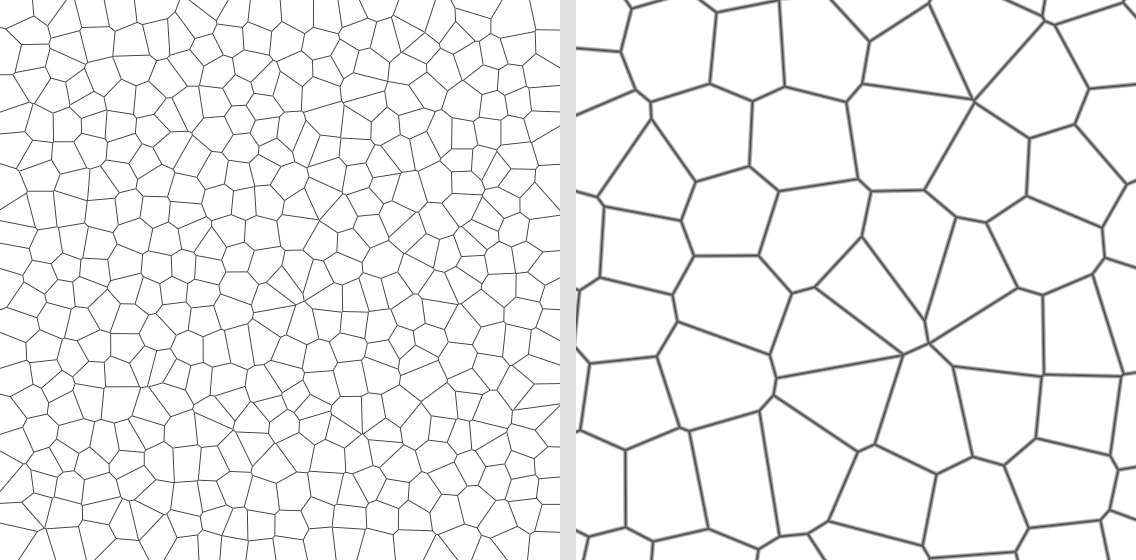
Left, the full canvas; right, a detail of the centre.
A WebGL 1 fragment shader for this pattern:

```glsl
precision highp float;
// Thin dark outlines of irregular Voronoi cells on white.
// Seeds are jittered on a grid, then pushed apart so that cells stay compact;
// each pixel is inked by its distance to the nearest bisector between seeds.

uniform vec2 u_resolution;

#define CELLS 20.0          // cells along one side of the canvas
#define JITTER 1.0          // random seed offset, in cells
#define SPACING 1.0         // seeds nearer than this repel, in cells
#define PUSH 0.35           // strength of the repulsion
#define LINE_REACH 0.00172  // half width of a line with its soft edge, in canvases
#define LINE_INK 0.74       // darkness at the centre of a line
#define SEARCH 25           // seeds tested per pixel, a 5 by 5 block

const vec3 PAPER = vec3(1.0);
const vec3 INK = vec3(0.0);

vec2 hash2(vec2 p) {
  vec3 q = fract(p.xyx * vec3(0.1031, 0.1030, 0.0973));
  q += dot(q, q.yzx + 33.33);
  return fract((q.xx + q.yz) * q.zy);
}

vec2 jitteredSeed(vec2 cell) {
  return cell + 0.5 + JITTER * (hash2(cell + 17.0) - 0.5);
}

// Seed of a grid cell after one step of repulsion from its neighbours.
vec2 relaxedSeed(vec2 cell) {
  vec2 seed = jitteredSeed(cell);
  vec2 shift = vec2(0.0);
  for (int y = -1; y <= 1; y++) {
    for (int x = -1; x <= 1; x++) {
      if (x == 0 && y == 0) continue;
      vec2 away = seed - jitteredSeed(cell + vec2(float(x), float(y)));
      float gap = max(length(away), 0.001);
      shift += away / gap * max(SPACING - gap, 0.0);
    }
  }
  return seed + PUSH * shift;
}

// Only cells on the canvas hold seeds, so lines meet its border squarely.
bool onCanvas(vec2 cell) {
  return all(greaterThanEqual(cell, vec2(0.0))) && all(lessThan(cell, vec2(CELLS)));
}

// Distance from p to the nearest cell border, in cells.
float borderDistance(vec2 p) {
  vec2 home = floor(p);
  vec2 offsets[SEARCH];
  vec2 nearest = vec2(100.0);

  // Gather the seeds around p and find the nearest one.
  for (int i = 0; i < SEARCH; i++) {
    float row = floor((float(i) + 0.5) / 5.0);
    vec2 cell = home + vec2(float(i) - 5.0 * row, row) - 2.0;
    offsets[i] = onCanvas(cell) ? relaxedSeed(cell) - p : vec2(100.0);
    if (dot(offsets[i], offsets[i]) < dot(nearest, nearest)) nearest = offsets[i];
  }

  // Measure to the bisector between the nearest seed and each other seed.
  float border = 10.0;
  for (int i = 0; i < SEARCH; i++) {
    vec2 across = offsets[i] - nearest;
    float span = length(across);
    if (span > 0.0001) {
      border = min(border, dot(0.5 * (offsets[i] + nearest), across / span));
    }
  }
  return border;
}

void main() {
  float side = min(u_resolution.x, u_resolution.y);
  vec2 uv = gl_FragCoord.xy / u_resolution;
  float border = borderDistance(uv * CELLS) / CELLS;

  // Soft line; on small canvases it widens to a pixel and fades to match.
  float reach = max(LINE_REACH, 0.8 / side);
  float ink = LINE_INK * LINE_REACH / reach * max(1.0 - border / reach, 0.0);
  gl_FragColor = vec4(mix(PAPER, INK, ink), 1.0);
}
```
